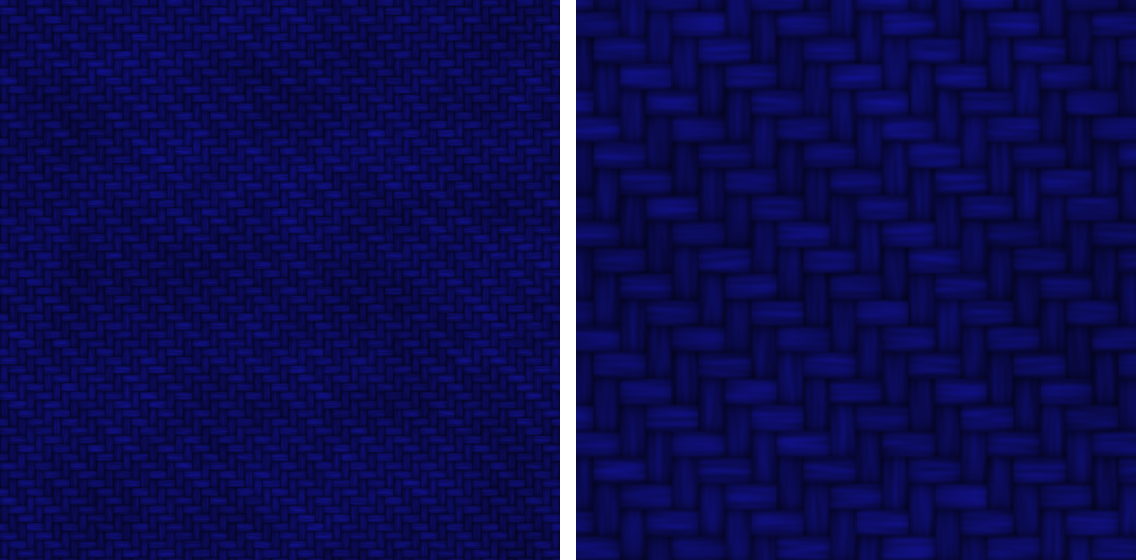
Left: the whole. Right: its middle third, enlarged.
Give the GLSL for this texture, as a three.js fragment shader.

```glsl
// Dark blue 2/2 twill cloth: 64 x 64 threads, each float passing over two.
// Every float is a rounded bar with fibre streaks and its own tone; wrapped
// gradient noise adds broad, soft patches of wear.

varying vec2 vUv;

const float THREADS = 64.0;          // threads across and down, multiple of 4
const vec2 WEAVE_OFFSET = vec2(0.0, -0.25);
const vec3 DYE = vec3(0.126, 0.126, 1.0);
const float WEFT_LIGHT = 0.42;       // horizontal floats
const float WARP_LIGHT = 0.35;       // vertical floats
const float SIDE_SHADE = 0.48;       // darkening at the long sides
const float WEFT_END_SHADE = 0.30;   // darkening at the float ends
const float WARP_END_SHADE = 0.40;
const vec2 FIBRE_CELLS = vec2(32.0, 320.0); // streaks along and across
const float FIBRE_DEPTH = 0.38;
const float FLOAT_VARIATION = 0.16;  // tone change from float to float
const vec2 WEAR_CELLS = vec2(5.0, 5.0);
const float WEAR_DEPTH = 0.20;
const float EDGE_SOFTNESS = 0.0005;  // sample spread in canvas units

float hash(vec2 p) {
  vec3 q = fract(p.xyx * 0.1031);
  q += dot(q, q.yzx + 33.33);
  return fract((q.x + q.y) * q.z);
}

float gradientDot(vec2 cell, vec2 offset, vec2 period) {
  float angle = 6.28319 * hash(mod(cell, period));
  return dot(vec2(cos(angle), sin(angle)), offset);
}

// Gradient noise that wraps after a whole period of cells
float noise(vec2 p, vec2 period) {
  vec2 i = floor(p);
  vec2 f = p - i;
  vec2 w = f * f * f * (f * (f * 6.0 - 15.0) + 10.0);
  vec2 e = vec2(1.0, 0.0);
  float low = mix(gradientDot(i, f, period),
                  gradientDot(i + e.xy, f - e.xy, period), w.x);
  float high = mix(gradientDot(i + e.yx, f - e.yx, period),
                   gradientDot(i + e.xx, f - e.xx, period), w.x);
  return mix(low, high, w.y);
}

// Rounded shading; both coordinates run from -1 to 1
float barShade(float across, float along, float endShade) {
  float side = 1.0 - SIDE_SHADE * pow(abs(across), 2.5);
  float ends = 1.0 - endShade * pow(abs(along), 4.0);
  return side * ends;
}

float weave(vec2 uv) {
  vec2 p = uv * THREADS + WEAVE_OFFSET;
  vec2 cell = floor(p);
  vec2 local = 2.0 * (p - cell) - 1.0;
  bool weftOnTop = mod(cell.x + cell.y, 4.0) >= 2.0;

  float light;
  vec2 start;
  vec2 fibreCells;
  if (weftOnTop) {
    float along = mod(p.x + cell.y, 4.0) - 2.0;
    start = vec2(floor(p.x - along + 0.5), cell.y);
    light = WEFT_LIGHT * barShade(local.y, along - 1.0, WEFT_END_SHADE);
    fibreCells = FIBRE_CELLS;
  } else {
    float along = mod(p.y + cell.x, 4.0);
    start = vec2(cell.x, floor(p.y - along + 0.5));
    light = WARP_LIGHT * barShade(local.x, along - 1.0, WARP_END_SHADE);
    fibreCells = FIBRE_CELLS.yx;
  }

  // Fibre streaks and the tone of this float
  float fibre = noise(uv * fibreCells, fibreCells);
  float tone = hash(mod(start, THREADS) + 7.0) - 0.5;
  return light * (1.0 + FIBRE_DEPTH * fibre) * (1.0 + FLOAT_VARIATION * tone);
}

// Broad soft patches with smaller ones on top
float wear(vec2 uv) {
  float broad = noise(uv * WEAR_CELLS, WEAR_CELLS);
  float fine = noise(uv * WEAR_CELLS * 3.0 + 0.37, WEAR_CELLS * 3.0);
  return 1.0 + WEAR_DEPTH * (broad + 0.5 * fine);
}

void main() {
  // Four samples smooth the thread edges
  float light = 0.0;
  for (int i = 0; i < 4; i++) {
    float k = float(i);
    vec2 corner = vec2(mod(k, 2.0), floor(k / 2.0)) * 2.0 - 1.0;
    light += 0.25 * weave(vUv + corner * EDGE_SOFTNESS);
  }
  gl_FragColor = vec4(DYE * light * wear(vUv), 1.0);
}
```
